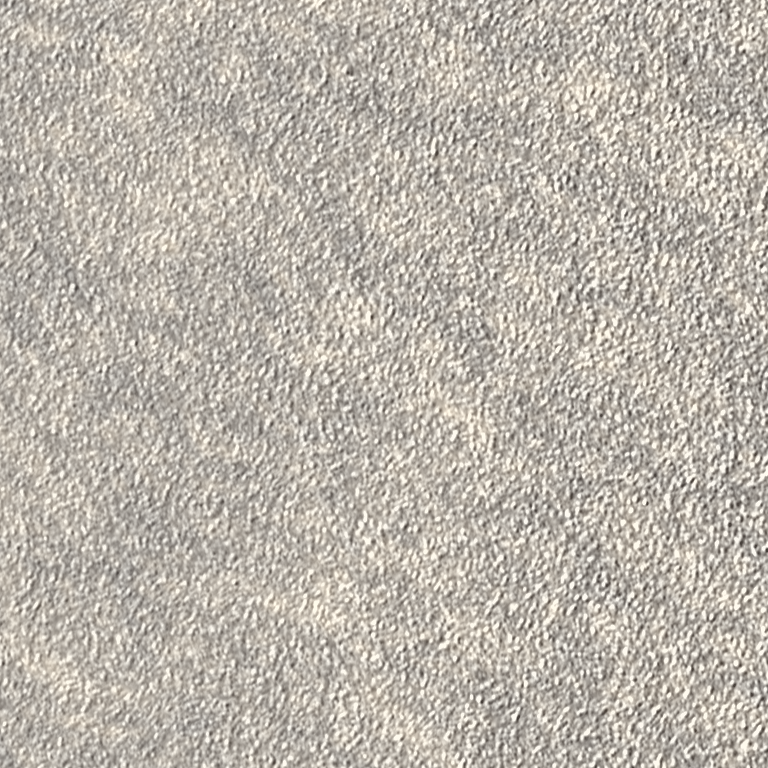
Reproduce this texture procedurally as a WebGL 1 fragment shader.

```glsl
precision highp float;

// Fine sandy plaster: small rounded grains lit from the left over faint diagonal drifts.
// Scattered cellular bumps give both a height and a slope; the two together shade
// the grains, while the height of larger, stretched bumps tints the drifts.

uniform vec2 u_resolution;

const vec3 SHADOW_COLOR = vec3(0.44, 0.41, 0.38);
const vec3 LIGHT_COLOR = vec3(0.95, 0.93, 0.89);
const vec3 WARM_TINT = vec3(0.10, 0.02, -0.09);
const float MEAN_HEIGHT = 0.236;
const float MEAN_TONE = 0.567;
const float HEIGHT_SHADE = 0.16;

vec3 hash3(vec2 cell) {
  vec3 h = fract(cell.xyx * vec3(0.1031, 0.1030, 0.0973));
  h += dot(h, h.yxz + 33.33);
  return fract((h.xxy + h.yzz) * h.zyx);
}

// Turns p so that the x axis points along the given angle.
vec2 turn(vec2 p, float angle) {
  float c = cos(angle);
  float s = sin(angle);
  return vec2(c * p.x + s * p.y, c * p.y - s * p.x);
}

// One smooth bump or pit per cell: x is the centred height, y the slope facing left.
vec2 cellBumps(vec2 p, float seed) {
  vec2 base = floor(p);
  vec2 sum = vec2(-MEAN_HEIGHT, 0.0);
  for (int j = -1; j <= 1; j++) {
    for (int i = -1; i <= 1; i++) {
      vec2 cell = base + vec2(float(i), float(j));
      vec3 rnd = hash3(cell + seed);
      vec2 away = p - cell - rnd.xy;
      float falloff = max(0.0, 1.0 - dot(away, away));
      float amount = mix(-0.4, 1.0, rnd.z);
      sum += amount * falloff * falloff * vec2(falloff, -away.x);
    }
  }
  return sum;
}

// Shade of one grain layer: lit flanks plus slightly brighter tops.
float grainLayer(vec2 p, float angle, vec2 density, float seed) {
  vec2 bump = cellBumps(turn(p, angle) * density, seed);
  return bump.y + HEIGHT_SHADE * bump.x;
}

// Three sizes of grain, each facing a slightly different way.
float grainRelief(vec2 p) {
  vec2 q = p + 0.003 * sin(p.yx * vec2(41.0, 37.0) + vec2(0.4, 2.1));
  float coarse = grainLayer(q, -0.30, vec2(148.0, 122.0), 311.0);
  float medium = grainLayer(q, -0.75, vec2(180.0, 162.0), 547.0);
  float fine = grainLayer(p, 0.15, vec2(225.0, 195.0), 419.0);
  return coarse + 0.75 * medium + 0.6 * fine;
}

// Wide streaks falling to the right, with smaller mottling on top.
float drifts(vec2 p) {
  vec2 q = turn(p, -0.52);
  q.y += 0.015 * sin(q.x * 9.0 + 1.3) + 0.008 * sin(q.x * 23.0);
  float wide = cellBumps(q * vec2(4.0, 10.0), 723.0).x;
  float mottle = cellBumps(q * vec2(13.0, 26.0), 867.0).x;
  float speckle = cellBumps(q * vec2(38.0, 60.0), 151.0).x;
  return 0.08 * wide + 0.11 * mottle + 0.12 * speckle;
}

void main() {
  vec2 uv = gl_FragCoord.xy / u_resolution.y;
  float across = gl_FragCoord.x / u_resolution.x;

  // The relief grows rougher towards the right.
  float roughness = mix(1.35, 1.95, smoothstep(0.1, 1.0, across));
  float drift = drifts(uv);
  float tone = MEAN_TONE + roughness * grainRelief(uv) + drift;

  vec3 color = mix(SHADOW_COLOR, LIGHT_COLOR, clamp(tone, -0.3, 1.1));
  color += WARM_TINT * drift;
  gl_FragColor = vec4(clamp(color, 0.0, 1.0), 1.0);
}
```
